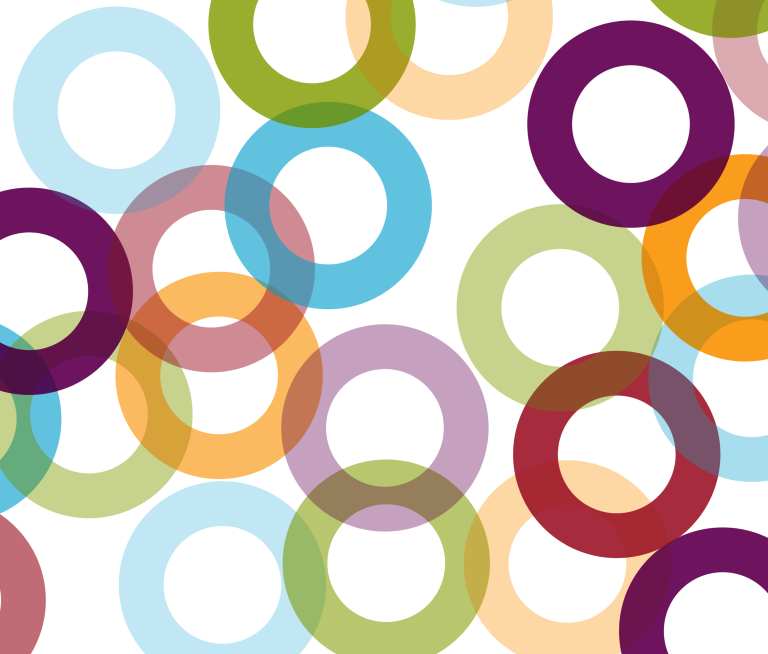
A Shadertoy shader for this pattern:

```glsl
vec2 hash2(vec2 cell) {
    vec3 q = fract(vec3(cell.xyx) * vec3(0.1031, 0.1030, 0.0973));
    q += dot(q, q.yzx + 33.33);
    return fract((q.xx + q.yz) * q.zy);
}

const vec3 inks[5] = vec3[5](
    vec3(0.65, 0.17, 0.24),  // crimson
    vec3(0.38, 0.76, 0.88),  // sky blue
    vec3(0.60, 0.68, 0.18),  // leaf green
    vec3(0.98, 0.61, 0.11),  // orange
    vec3(0.43, 0.08, 0.37)   // plum
);

float ringDistance(vec2 p, float inner, float outer) {
    return abs(length(p) - 0.5 * (inner + outer)) - 0.5 * (outer - inner);
}

// Jittered centre of a cell, with every other row shifted sideways
vec2 ringCentre(vec2 cell) {
    float stagger = 0.5 * mod(cell.y, 2.0) - 0.25;
    return cell + 0.5 + vec2(stagger, 0.0) + 0.68 * (hash2(cell) - 0.5);
}

// Strong and pale rings alternate, each with a lighter variant
float ringOpacity(vec2 cell) {
    float chance = hash2(cell + 57.0).x;
    float strong = chance < 0.25 ? 0.7 : 1.0;
    float pale = chance < 0.3 ? 0.55 : 0.4;
    return mod(cell.x + cell.y, 2.0) < 0.5 ? strong : pale;
}

// Translucent ink: halfway between covering and multiplying
vec3 overprint(vec3 below, vec3 ink, float opacity) {
    vec3 covered = mix(below, ink, opacity);
    vec3 multiplied = below * mix(vec3(1.0), ink, opacity);
    return mix(covered, multiplied, 0.5);
}

void mainImage(out vec4 fragColor, in vec2 fragCoord) {
    float pixel = 1.0 / iResolution.y;
    float cellSize = 0.27;
    vec2 p = fragCoord * pixel / cellSize + vec2(10.3, 10.2);
    vec2 home = floor(p);
    vec3 color = vec3(1.0);

    // Paint the rings of the surrounding cells in a fixed row order
    for (int y = -1; y <= 1; y++) {
        for (int x = -1; x <= 1; x++) {
            vec2 cell = home + vec2(x, y);
            vec3 ink = inks[int(mod(cell.x + 2.0 * cell.y, 5.0))];
            vec2 offset = (p - ringCentre(cell)) * cellSize;
            float d = ringDistance(offset, 0.09, 0.1585);
            float coverage = smoothstep(0.7 * pixel, -0.7 * pixel, d);
            color = mix(color, overprint(color, ink, ringOpacity(cell)), coverage);
        }
    }
    fragColor = vec4(color, 1.0);
}
```
